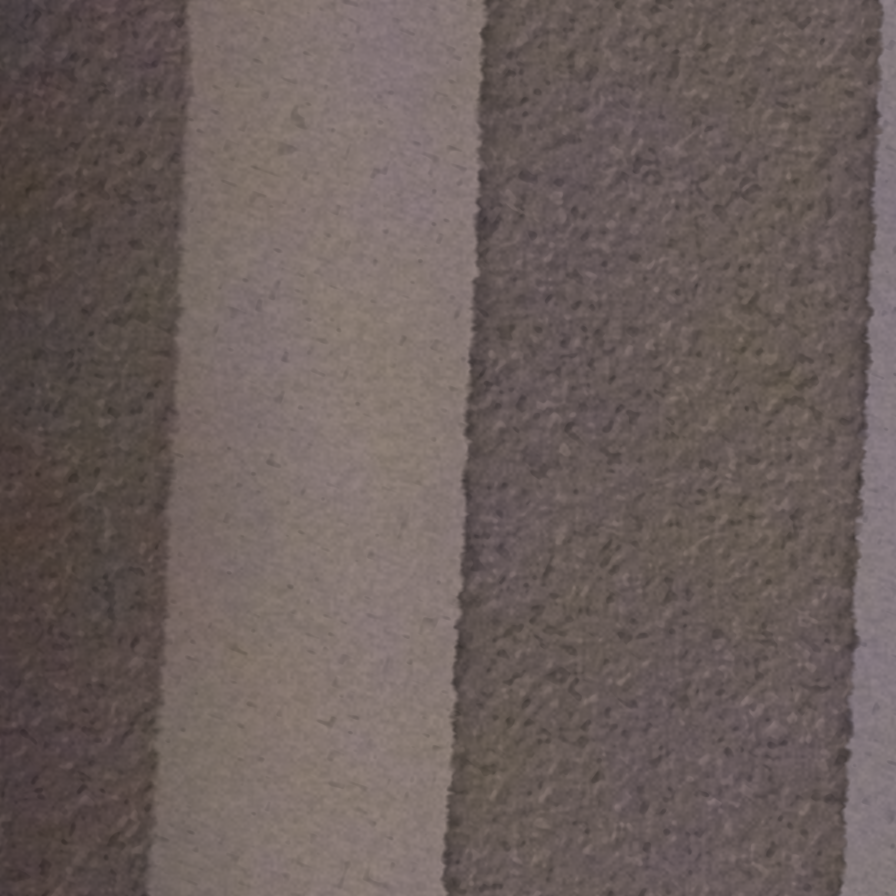
This texture is drawn by a WebGL 1 fragment shader. Its source:

```glsl
precision highp float;
// Striped cut-pile carpet: wide taupe and pale bands, leaning slightly, with fuzzy shadowed seams.

uniform vec2 u_resolution;

#define PERIOD 0.772        // one pale band plus one dark band
#define PALE_WIDTH 0.329
#define PALE_START 0.166    // left seam of the first pale band at the bottom
#define LEAN 0.058
#define BOW 0.012
#define FRAY 0.008          // sideways wander of the seam fibres
#define SEAM_BLUR 0.0045
#define DARK_RELIEF 0.27
#define PALE_RELIEF 0.075
#define DARK_COLOR vec3(0.400, 0.352, 0.340)
#define PALE_COLOR vec3(0.520, 0.465, 0.449)

float hash(vec2 p) {
  vec3 q = fract(vec3(p.xyx) * 0.1031);
  q += dot(q, q.yzx + 33.33);
  return fract((q.x + q.y) * q.z);
}

float noise(vec2 p) {
  vec2 cell = floor(p);
  vec2 f = fract(p);
  f = f * f * (3.0 - 2.0 * f);
  float low = mix(hash(cell), hash(cell + vec2(1.0, 0.0)), f.x);
  float high = mix(hash(cell + vec2(0.0, 1.0)), hash(cell + vec2(1.0, 1.0)), f.x);
  return mix(low, high, f.y);
}

// Layered noise centred on zero
float clouds(vec2 p) {
  float sum = 0.0;
  float amp = 0.5;
  for (int i = 0; i < 3; i++) {
    sum += amp * (noise(p) - 0.5);
    p = mat2(1.6, 1.2, -1.2, 1.6) * p + 17.3;
    amp *= 0.5;
  }
  return sum;
}

// Height of the clumped yarn tips, turned off the axes to hide the lattice
float tuftHeight(vec2 p) {
  p = mat2(0.8, 0.6, -0.6, 0.8) * p + 2.0;
  vec2 warp = vec2(noise(p * 40.0), noise(p * 40.0 + 50.0)) * 0.012;
  return 0.55 * noise((p + warp) * 72.0 + 9.0) + 0.45 * noise((p - warp) * 140.0 + 31.0);
}

void main() {
  vec2 p = gl_FragCoord.xy / u_resolution;

  // Signed distance to the nearest pale band, negative inside it
  float shift = LEAN * p.y - BOW * p.y * p.y;
  float fray = 0.7 * noise(p * vec2(70.0, 60.0)) + 0.6 * noise(p * vec2(110.0, 150.0) + 5.0)
             + 0.5 * noise(p * vec2(120.0, 270.0) + 8.0) - 0.9;
  float x = p.x - shift + FRAY * fray;
  float fromCentre = mod(x - PALE_START - 0.5 * PALE_WIDTH + 0.5 * PERIOD, PERIOD) - 0.5 * PERIOD;
  float dist = abs(fromCentre) - 0.5 * PALE_WIDTH;
  float rightSide = step(0.0, fromCentre);
  float farBand = smoothstep(0.8, 0.95, p.x);
  float softness = max(SEAM_BLUR * (1.5 - 0.5 * max(rightSide, farBand)), 0.8 / u_resolution.x);
  float pale = 1.0 - smoothstep(-softness, softness, dist);

  // Dark pile: coarse clumps lit from the upper left
  float height = tuftHeight(p);
  float relief = height - tuftHeight(p + vec2(-0.004, 0.005));
  float fleck = smoothstep(0.64, 0.85, height) * 0.12;
  float pit = smoothstep(0.36, 0.18, height) * 0.12;
  float fine = noise(p * 270.0) - 0.5;
  vec3 darkPile = DARK_COLOR * (1.0 + DARK_RELIEF * relief + fleck - pit + 0.13 * fine);

  // Shade where the taller pale pile overhangs the dark bands
  float outside = max(dist, 0.0);
  float leftShade = mix(0.08, 0.30, farBand) * exp(-outside / 0.010);
  float shade = mix(leftShade, 0.27 * exp(-outside / 0.013), rightSide);
  darkPile *= 1.0 - shade * (0.4 + 1.2 * noise(p * 75.0 + 4.0));

  // Pale pile: dense short fibres with a few dark specks
  vec2 slant = mat2(0.94, 0.34, -0.34, 0.94) * p;
  float fibre = noise(slant * vec2(110.0, 210.0) + 13.0) - 0.5;
  float speck = smoothstep(0.80, 1.0, noise(slant * vec2(85.0, 115.0) + 70.0));
  vec3 palePile = PALE_COLOR * (1.0 + PALE_RELIEF * (fibre + relief + fine) - 0.12 * speck);
  palePile *= 1.0 + 0.05 * rightSide * exp(-abs(dist) / 0.007);

  vec3 color = mix(darkPile, palePile, pale);

  // Light falls off to the left; colour drifts between olive and mauve
  color *= 0.67 + 0.33 * smoothstep(-0.1, 0.42, p.x);
  color *= 1.0 + 0.10 * clouds(p * 5.0 + 3.0);
  float drift = clouds(p * vec2(7.0, 5.0) + 21.0) + 0.5 * clouds(p * 30.0);
  color += drift * vec3(0.012, 0.020, -0.045);
  float leftward = 1.0 - smoothstep(0.0, 0.5, p.x);
  float redness = max(clouds(p * 9.0 + 44.0) + 0.1, 0.0);
  color += redness * leftward * vec3(0.05, -0.025, -0.01);
  color += vec3(-0.008, 0.004, 0.032) * pale * farBand;

  gl_FragColor = vec4(clamp(color, 0.0, 1.0), 1.0);
}
```
